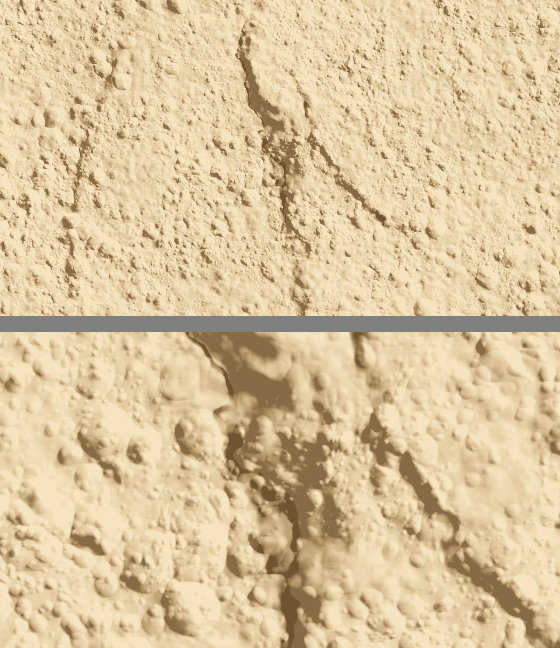
Top: the whole. Bottom: its middle third, enlarged.
Reproduce this texture procedurally as a WebGL 1 fragment shader.

```glsl
precision highp float;
// Sunlit slope of dry, crumbly sand with a broken scarp and a few cracks.
// A height field of cellular clumps, noise and scarps is lit from the upper
// right; slope and short cast shadows choose a tone from a colour ramp.

uniform vec2 u_resolution;

const vec3 GLOW  = vec3(0.97, 0.90, 0.76);
const vec3 LIT   = vec3(0.93, 0.85, 0.69);
const vec3 SAND  = vec3(0.89, 0.79, 0.62);
const vec3 TAN   = vec3(0.80, 0.70, 0.53);
const vec3 SHADE = vec3(0.71, 0.59, 0.41);
const vec3 DEEP  = vec3(0.59, 0.48, 0.32);
const vec3 PIT   = vec3(0.44, 0.33, 0.19);

const vec2  SUN = vec2(0.84, 0.54);   // direction towards the light
const float SUN_SLOPE = 0.42;         // steepness that starts a cast shadow
const float RELIEF = 2.7;             // tone change per unit of slope
const float SHADOW = 3.2;             // strength of cast shadows
const float BASE_TONE = 0.34;         // tone of flat ground
const float CLUMP_SCALE = 15.0;       // coarsest clumps per canvas height
const float CLUMP_HEIGHT = 0.45;
const float GRAIN = 1.0;
const float PATCHES = 0.7;            // broad drift of tone
const float CRACK_TONE = 3.6;

vec2 hash2(vec2 p) {
  vec3 q = fract(p.xyx * vec3(0.1031, 0.1030, 0.0973));
  q += dot(q, q.yzx + 33.33);
  return fract((q.xx + q.yz) * q.zy);
}

float noise(vec2 p) {
  vec2 i = floor(p), f = fract(p);
  f = f * f * (3.0 - 2.0 * f);
  float low = mix(hash2(i).x, hash2(i + vec2(1.0, 0.0)).x, f.x);
  float high = mix(hash2(i + vec2(0.0, 1.0)).x, hash2(i + 1.0).x, f.x);
  return mix(low, high, f.y);
}

// Cellular domes of random radius
float clumps(vec2 p) {
  vec2 cell = floor(p);
  float top = 0.0;
  for (int j = -1; j <= 1; j++)
    for (int i = -1; i <= 1; i++) {
      vec2 id = cell + vec2(float(i), float(j));
      vec2 d = p - id - hash2(id);
      float size = hash2(id + 71.0).y;
      float r = 0.15 + 0.45 * size * size;
      top = max(top, r - dot(d, d) / r);
    }
  return top;
}

float band(float y, float lo, float hi, float soft) {
  return smoothstep(lo - soft, lo + soft, y) * (1.0 - smoothstep(hi - soft, hi + soft, y));
}

// Step up to the right of x = edge, easing back down beyond it
float scarp(float x, float edge, float width, float rise) {
  float d = x - edge;
  return rise * smoothstep(0.0, width, d) * exp(-3.0 * max(d, 0.0));
}

float mainEdge(float y) {
  return 0.752 + 0.155 * (1.0 - smoothstep(0.32, 0.84, y)) + 0.07 * smoothstep(0.8, 1.05, y);
}

vec2 wobble(vec2 p, float scale) {
  return vec2(noise(p * scale), noise(p * scale + 40.0)) - 0.5;
}

// Ragged offset shared by scarps and cracks
vec2 ragged(vec2 p) {
  return p + 0.035 * wobble(p, 13.0) + 0.020 * wobble(p, 45.0);
}

float height(vec2 p) {
  vec2 q = ragged(p);
  float y = q.y;

  // Large forms: main scarp, its right branch, lower spur, faint left ridge
  float bulge = exp(-pow((y - 0.58) / 0.17, 2.0));
  float h = scarp(q.x, mainEdge(y), 0.045 + 0.065 * bulge, 0.035 + 0.05 * bulge) * band(y, 0.24, 0.98, 0.06);
  float drop = max(0.74 - y, 0.0) / 0.46;
  h += scarp(q.x, 0.93 + 0.30 * drop * drop, 0.045, 0.026) * band(y, 0.29, 0.72, 0.05);
  h += scarp(q.x, 0.93 + 0.05 * y, 0.05, 0.030) * band(y, -0.1, 0.28, 0.06);
  float climb = (y - 0.2) / 0.73;
  h += scarp(q.x, 0.2 + 0.22 * climb * climb, 0.045, 0.024) * band(y, 0.15, 0.92, 0.07);
  h += 0.008 * sin(7.0 * p.x + 2.0 * sin(4.0 * p.y)) * sin(6.0 * p.y + 1.5 * p.x);

  // Clumps in patches, at four scales
  vec2 r = mix(p, q, 0.3);
  float scale = CLUMP_SCALE;
  for (int k = 0; k < 4; k++) {
    float shift = float(k) * 17.3;
    float patchy = smoothstep(0.35, 0.7, noise(p * (4.0 + 2.0 * float(k)) + shift));
    h += CLUMP_HEIGHT * mix(0.3, 1.3, patchy) * clumps(r * scale + shift) / scale;
    scale *= 1.9;
  }
  return h + 0.012 * noise(p * 27.0) + 0.007 * noise(p * 63.0 + 5.0);
}

// Tapered dark crack from a to b
float crack(vec2 p, vec2 a, vec2 b, float width) {
  vec2 ab = b - a;
  float t = clamp(dot(p - a, ab) / dot(ab, ab), 0.0, 1.0);
  float w = width * (0.25 + 3.0 * t * (1.0 - t));
  return 1.0 - smoothstep(0.3 * w, w, length(p - a - ab * t));
}

float cracks(vec2 p) {
  float w = 0.006 + 0.017 * exp(-pow((p.y - 0.43) / 0.08, 2.0));
  float c = 1.0 - smoothstep(0.3 * w, w, abs(p.x - mainEdge(p.y)));
  c *= band(p.y, 0.24, 0.93, 0.05);
  c = max(c, crack(p, vec2(1.085, 0.88), vec2(1.105, 0.77), 0.006));
  c = max(c, crack(p, vec2(1.095, 0.80), vec2(1.17, 0.68), 0.012));
  c = max(c, 0.6 * crack(p, vec2(0.94, 0.72), vec2(0.97, 0.54), 0.012));
  c = max(c, 0.8 * crack(p, vec2(1.18, 0.35), vec2(1.23, 0.28), 0.016));
  c = max(c, crack(p, vec2(1.235, 0.65), vec2(1.26, 0.61), 0.012));
  return max(c, 0.7 * crack(p, vec2(1.44, 0.78), vec2(1.435, 0.66), 0.006));
}

vec3 ramp(float s) {
  vec3 c = mix(GLOW, LIT, clamp(s + 1.0, 0.1, 1.0));
  c = mix(c, SAND, clamp(s, 0.0, 1.0));
  c = mix(c, TAN, clamp(s - 1.0, 0.0, 1.0));
  c = mix(c, SHADE, clamp(s - 2.0, 0.0, 1.0));
  c = mix(c, DEEP, clamp(s - 3.0, 0.0, 1.0));
  return mix(c, PIT, clamp(s - 4.0, 0.0, 1.0));
}

void main() {
  vec2 p = gl_FragCoord.xy / u_resolution.y;
  float ground = height(p);

  // Slope against the sun, then the steepest obstruction further out
  float reach = 0.0035;
  float slope = (height(p + SUN * reach) - ground) / reach;
  float blocked = 0.0;
  for (int i = 0; i < 3; i++) {
    reach *= 2.2;
    float rise = (height(p + SUN * reach) - ground) / reach;
    blocked = max(blocked, rise - SUN_SLOPE);
  }

  // Cracks are broken up by crumbs that have fallen in
  float crumbs = smoothstep(0.2, 0.55, noise(p * 32.0 + 3.0));
  float gap = cracks(ragged(p) + 0.008 * wobble(p, 110.0)) * mix(0.35, 1.0, crumbs);

  float tone = BASE_TONE + RELIEF * slope + SHADOW * blocked;
  tone += GRAIN * (noise(p * 150.0) - 0.5) + PATCHES * (noise(p * 3.5 + 8.0) - 0.5);
  tone = clamp(tone, -1.0, 4.4) + CRACK_TONE * gap;
  gl_FragColor = vec4(ramp(tone), 1.0);
}
```
